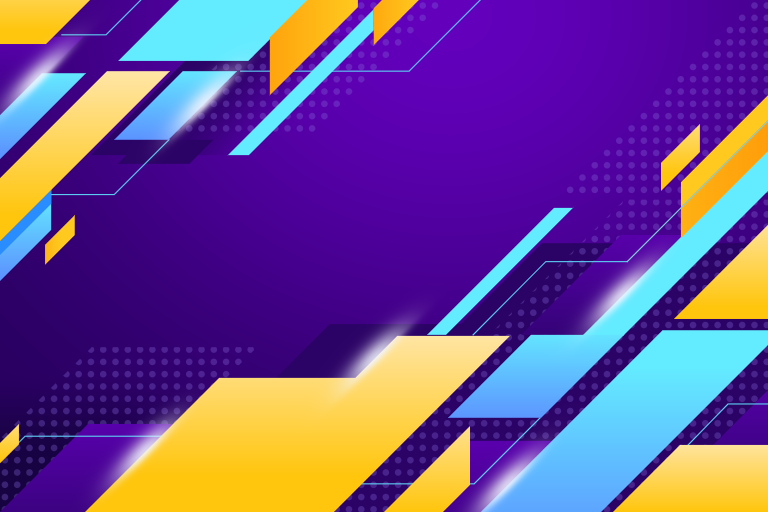
A WebGL 2 fragment shader for this background:

```glsl
#version 300 es
precision highp float;
uniform vec2 u_resolution;
out vec4 fragColor;

float slab(float v, float a, float b) { return max(a - v, v - b); }
float ramp(float v, float a, float b) { return clamp((v - a) / (b - a), 0.0, 1.0); }

// Slanted bar: flat top and bottom, 45 degree sides
float bar(vec2 p, float top, float bottom, float s0, float s1) {
  return max(slab(p.y, top, bottom), slab(p.x + p.y, s0, s1) * 0.7071);
}

// Shard: upright sides, 45 degree top and bottom
float shard(vec2 p, float left, float right, float s0, float s1) {
  return max(slab(p.x, left, right), slab(p.x + p.y, s0, s1) * 0.7071);
}

float segment(vec2 p, vec2 a, vec2 b) {
  vec2 d = b - a;
  return length(p - a - d * clamp(dot(p - a, d) / dot(d, d), 0.0, 1.0));
}

float bentLine(vec2 p, vec2 a, vec2 b, vec2 c) {
  return min(segment(p, a, b), segment(p, b, c)) - 0.0011;
}

float cover(float d) { return clamp(0.5 - d * u_resolution.y, 0.0, 1.0); }
void paint(inout vec3 base, vec3 color, float d) { base = mix(base, color, cover(d)); }

vec3 gold(float t) { return mix(vec3(1.0, 0.90, 0.65), vec3(1.0, 0.775, 0.05), t); }
vec3 sky(float t) { return mix(vec3(0.39, 0.92, 1.0), vec3(0.36, 0.58, 1.0), t); }
vec3 amber(float t) { return mix(vec3(1.0, 0.62, 0.04), vec3(1.0, 0.79, 0.12), t); }
vec3 violet(float t) { return mix(vec3(0.35, 0.0, 0.68), vec3(0.20, 0.01, 0.46), t); }

void main() {
  // y runs down from the top edge; s is constant along the 45 degree slant
  vec2 p = gl_FragCoord.xy / u_resolution;
  p = vec2(p.x * 1.5, 1.0 - p.y);
  float s = p.x + p.y;

  // Backdrop and shadows
  float falloff = length((p - vec2(0.88, 0.03)) * vec2(0.9, 1.05));
  vec3 color = mix(vec3(0.385, 0.0, 0.735), vec3(0.16, 0.0, 0.38), smoothstep(0.0, 1.15, falloff));
  vec3 shadow = vec3(0.17, 0.01, 0.40);
  color = mix(color, vec3(0.09, 0.01, 0.26), smoothstep(0.72, 0.9, p.y) * (1.0 - ramp(p.x, 0.2, 0.5)));
  paint(color, mix(shadow, color, ramp(s, 0.6, 0.76)), bar(p, 0.07, 0.303, 0.48, 0.76));
  paint(color, shadow, bar(p, 0.273, 0.32, 0.55, 0.69));
  paint(color, shadow, bar(p, 0.633, 0.738, 1.277, 1.6));
  paint(color, shadow, bar(p, 0.475, 1.1, 1.533, 3.0));

  // Dotted fields
  float fields = min(bar(p, -0.1, 0.264, 0.55, 0.869), bar(p, -0.1, 0.385, 1.475, 3.0));
  fields = min(fields, bar(p, 0.39, 1.1, 1.61, 3.0));
  fields = min(fields, bar(p, 0.678, 1.1, 0.857, 1.18));
  fields = min(fields, bar(p, 0.86, 1.1, 0.86, 1.1));
  vec2 cell = (fract(p / 0.024 + vec2(0.1, 0.05)) - 0.5) * 0.024;
  color = mix(color, vec3(0.52, 0.40, 0.85), 0.33 * cover(max(length(cell) - 0.0064, fields)));

  // Violet bars
  paint(color, violet(ramp(p.y, 0.07, 0.25)), bar(p, 0.072, 1.0, -0.1, 0.235));
  paint(color, violet(ramp(p.y, 0.45, 0.66)), bar(p, 0.459, 0.654, 1.672, 1.793));
  paint(color, violet(ramp(p.y, 0.82, 1.05)), bar(p, 0.828, 1.1, 1.0, 1.166));
  paint(color, violet(ramp(p.y, 0.86, 1.1)), bar(p, 0.861, 1.1, 1.78, 1.939));
  paint(color, violet(ramp(p.y, 0.72, 0.95)), bar(p, 0.5, 0.869, 2.262, 3.0));

  // Thin bent lines
  float lines = bentLine(p, vec2(0.47, 0.139), vec2(0.799, 0.139), vec2(0.938, 0.0));
  lines = min(lines, bentLine(p, vec2(0.121, 0.068), vec2(0.207, 0.068), vec2(0.275, 0.0)));
  lines = min(lines, bentLine(p, vec2(0.094, 0.38), vec2(0.223, 0.38), vec2(0.33, 0.273)));
  lines = min(lines, bentLine(p, vec2(0.924, 0.654), vec2(1.066, 0.511), vec2(1.225, 0.511)));
  lines = min(lines, bentLine(p, vec2(1.344, 0.869), vec2(1.422, 0.789), vec2(1.5, 0.789)));
  lines = min(lines, bentLine(p, vec2(0.0, 0.901), vec2(0.049, 0.852), vec2(0.32, 0.852)));
  lines = min(lines, bentLine(p, vec2(0.7, 0.945), vec2(0.926, 0.945), vec2(1.055, 0.816)));
  paint(color, vec3(0.36, 0.80, 0.95), lines);

  // Sky bars
  paint(color, sky(ramp(p.y, 0.14, 0.3)), bar(p, 0.143, 1.0, 0.225, 0.311));
  paint(color, sky(ramp(p.y, 0.38, 0.54)), shard(p, -0.1, 0.1, 0.471, 0.549));
  paint(color, vec3(0.16, 0.55, 1.0), shard(p, -0.1, 0.1, 0.471, 0.498));
  paint(color, sky(0.0), bar(p, -0.1, 0.119, 0.35, 0.604));
  paint(color, sky(ramp(p.y, 0.13, 0.27)), bar(p, 0.139, 0.273, 0.496, 0.602));
  paint(color, sky(0.0), max(bar(p, -0.1, 0.303, 0.748, 0.789), p.x - 0.73));
  paint(color, sky(0.0), bar(p, 0.406, 0.654, 1.488, 1.525));
  paint(color, sky(0.0), bar(p, -0.1, 0.656, 1.793, 1.873));
  paint(color, sky(ramp(p.y, 0.64, 0.82)), bar(p, 0.654, 0.816, 1.691, 1.873));
  paint(color, sky(0.8 * ramp(p.y, 0.72, 1.0)), bar(p, 0.645, 1.1, 1.939, 2.174));

  // Gold bars
  paint(color, gold(ramp(p.y, -0.1, 0.06)), bar(p, -0.1, 0.086, -0.1, 0.176));
  paint(color, gold(ramp(p.y, 0.14, 0.42)), bar(p, 0.139, 1.0, 0.348, 0.471));
  paint(color, gold(ramp(p.y, 0.42, 0.6)), bar(p, -0.1, 0.623, 1.939, 3.0));
  paint(color, gold(ramp(p.y, 0.86, 1.0)), bar(p, 0.869, 1.1, 2.197, 3.0));
  float steps = min(bar(p, 0.738, 1.1, 1.166, 1.652), bar(p, 0.656, 0.8, 1.432, 1.652));
  paint(color, gold(ramp(p.y, 0.65, 0.93)), steps);

  // Gold shards
  paint(color, amber(ramp(p.x, 0.5, 0.7)), shard(p, 0.527, 0.699, 0.6, 0.713));
  paint(color, amber(ramp(p.x, 0.7, 0.82)), shard(p, 0.73, 1.0, 0.746, 0.818));
  paint(color, amber(ramp(p.x, 0.05, 0.12)), shard(p, 0.088, 0.146, 0.566, 0.605));
  paint(color, gold(ramp(p.y, 0.2, 0.34)), shard(p, 1.291, 1.367, 1.609, 1.664));
  paint(color, amber(1.0), shard(p, 1.33, 1.6, 1.686, 1.795));
  paint(color, amber(ramp(p.x, 1.5, 1.3) * 0.5), shard(p, 1.33, 1.6, 1.734, 1.795));
  paint(color, gold(ramp(p.y, 0.8, 0.9)), shard(p, -0.1, 0.037, 0.865, 0.905));
  paint(color, gold(ramp(p.y, 0.8, 1.0)), shard(p, 0.7, 0.918, 1.75, 1.865));
  paint(color, vec3(0.5, 0.82, 0.85), segment(p, vec2(1.225, 0.511), vec2(1.5, 0.236)) - 0.0011);

  // Light streaks along slanted edges, wider on the left side
  vec2 centers[6] = vec2[6](vec2(0.074, 0.155), vec2(0.4, 0.202), vec2(1.215, 0.578),
    vec2(0.732, 0.7), vec2(0.283, 0.883), vec2(0.992, 0.947));
  for (int i = 0; i < 6; i++) {
    vec2 q = p - centers[i];
    float along = (q.x - q.y) / 0.115;
    float across = (q.x + q.y) / (q.x + q.y < 0.0 ? 0.036 : 0.015);
    color = mix(color, vec3(0.95, 0.96, 1.0), 0.85 * exp(-along * along - across * across));
  }
  fragColor = vec4(color, 1.0);
}
```
